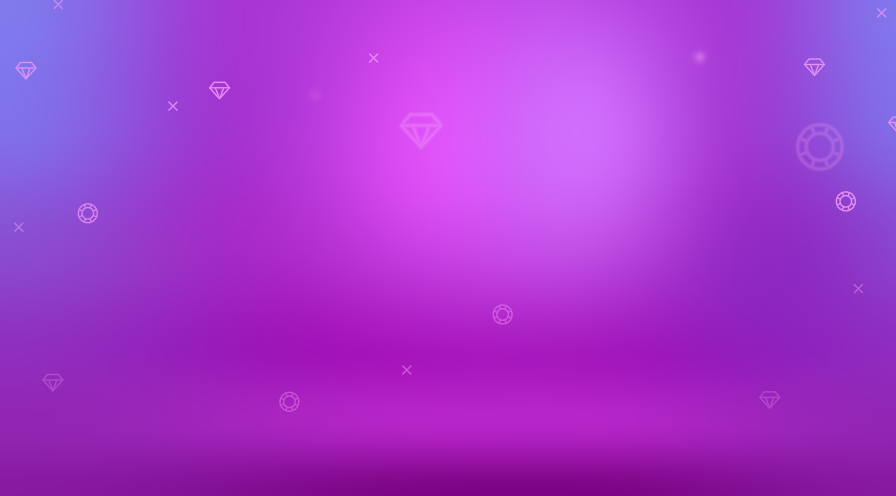
Reproduce this background procedurally as a Shadertoy shader.

```glsl
// A violet stage backdrop: two vertical colour ramps blended across the width,
// soft elliptical glows over them, and a scatter of thin outlined gems, chips
// and crosses drawn with distance functions.

const vec3 MAGENTA = vec3(0.89, 0.30, 0.97);
const vec3 LILAC = vec3(0.82, 0.44, 1.0);
const vec3 INDIGO = vec3(0.53, 0.14, 0.75);
const vec3 ICON_PINK = vec3(0.96, 0.60, 0.98);
const float TAU = 6.2831853;

// Six colours blended from the floor to the top
vec3 verticalRamp(float y, vec3 floorEdge, vec3 band, vec3 horizon, vec3 wall, vec3 upper, vec3 top) {
    vec3 c = mix(floorEdge, band, smoothstep(0.0, 0.15, y));
    c = mix(c, horizon, smoothstep(0.15, 0.3, y));
    c = mix(c, wall, smoothstep(0.27, 0.52, y));
    c = mix(c, upper, smoothstep(0.47, 0.78, y));
    return mix(c, top, smoothstep(0.75, 1.0, y));
}

// Elliptical falloff
float glow(vec2 uv, vec2 center, vec2 spread) {
    vec2 d = (uv - center) / spread;
    return exp(-0.5 * dot(d, d));
}

float segment(vec2 p, vec2 a, vec2 b) {
    vec2 ab = b - a;
    return length(p - a - ab * clamp(dot(p - a, ab) / dot(ab, ab), 0.0, 1.0));
}

float stroke(float dist, float halfWidth, float softness) {
    return 1.0 - smoothstep(halfWidth - softness, halfWidth + softness, dist);
}

// Icon outlines in a unit space of half width 1
float gem(vec2 p) {
    p.x = abs(p.x);
    float d = segment(p, vec2(0.0, 0.75), vec2(0.55, 0.75));
    d = min(d, segment(p, vec2(0.55, 0.75), vec2(1.0, 0.2)));
    d = min(d, segment(p, vec2(1.0, 0.2), vec2(0.0, -0.9)));
    d = min(d, segment(p, vec2(0.0, 0.2), vec2(1.0, 0.2)));
    return min(d, segment(p, vec2(0.42, 0.2), vec2(0.0, -0.9)));
}

float chip(vec2 p) {
    float r = length(p);
    float angle = mod(atan(p.y, p.x), TAU / 8.0) - TAU / 16.0;
    float spoke = segment(r * vec2(cos(angle), sin(angle)), vec2(0.58, 0.0), vec2(0.95, 0.0));
    return min(spoke, min(abs(r - 0.95), abs(r - 0.58)));
}

float cross45(vec2 p) {
    return segment(abs(p), vec2(0.0), vec2(1.0));
}

vec3 backdrop(vec2 uv) {
    vec3 sides = verticalRamp(uv.y, vec3(0.53, 0.10, 0.63), vec3(0.57, 0.15, 0.70), vec3(0.56, 0.18, 0.75),
        vec3(0.54, 0.30, 0.82), vec3(0.50, 0.45, 0.92), vec3(0.50, 0.48, 0.93));
    vec3 middle = verticalRamp(uv.y, vec3(0.48, 0.01, 0.51), vec3(0.71, 0.14, 0.78), vec3(0.62, 0.05, 0.70),
        vec3(0.64, 0.15, 0.76), vec3(0.62, 0.19, 0.80), vec3(0.64, 0.20, 0.82));

    // The side colours reach further inward near the floor
    float rise = smoothstep(0.0, 0.6, uv.y);
    float sideAmount = 1.0 - smoothstep(0.0, mix(0.55, 0.29, rise), uv.x);
    sideAmount += smoothstep(mix(0.62, 0.79, rise), 1.03, uv.x);
    vec3 color = mix(middle, sides, sideAmount);

    color = mix(color, INDIGO, 0.75 * glow(uv, vec2(0.85, 0.44), vec2(0.09, 0.15)));
    float magentaHeight = mix(0.20, 0.27, smoothstep(0.6, 0.8, uv.y));
    color = mix(color, MAGENTA, glow(uv, vec2(0.50, 0.70), vec2(0.11, magentaHeight)));
    return mix(color, LILAC, 0.95 * glow(uv, vec2(0.645, 0.73), vec2(0.09, 0.20)));
}

// Coverage of one icon; placement holds x, y, radius and opacity
float icon(int kind, vec2 uv, vec4 placement, float aspect, float pixel) {
    float radius = placement.z;
    vec2 p = (uv - placement.xy) * vec2(aspect, 1.0) / radius;
    float dist = kind == 0 ? gem(p) : kind == 1 ? chip(p) : cross45(p);
    float blur = 0.004 * step(0.03, radius);
    return placement.w * stroke(dist * radius, 0.0014 + 0.5 * blur, max(0.7 * pixel, blur));
}

void mainImage(out vec4 fragColor, in vec2 fragCoord) {
    vec2 uv = fragCoord / iResolution.xy;
    float aspect = iResolution.x / iResolution.y;
    float pixel = 1.0 / iResolution.y;

    vec4 gems[7] = vec4[7](vec4(0.029, 0.859, 0.02, 0.8), vec4(0.245, 0.819, 0.02, 0.9),
        vec4(0.470, 0.739, 0.04, 0.4), vec4(0.909, 0.866, 0.02, 0.85), vec4(1.003, 0.749, 0.02, 0.8),
        vec4(0.059, 0.230, 0.02, 0.3), vec4(0.859, 0.195, 0.02, 0.3));
    vec4 chips[5] = vec4[5](vec4(0.098, 0.570, 0.02, 0.75), vec4(0.944, 0.594, 0.02, 0.9),
        vec4(0.561, 0.366, 0.02, 0.45), vec4(0.323, 0.190, 0.02, 0.4), vec4(0.915, 0.704, 0.047, 0.28));
    vec4 crosses[7] = vec4[7](vec4(0.065, 0.991, 0.008, 0.6), vec4(0.193, 0.786, 0.008, 0.8),
        vec4(0.417, 0.883, 0.008, 0.8), vec4(0.021, 0.542, 0.008, 0.5), vec4(0.454, 0.254, 0.008, 0.5),
        vec4(0.958, 0.418, 0.008, 0.45), vec4(0.984, 0.974, 0.008, 0.7));

    // Scattered icons
    float ink = 0.0;
    for (int i = 0; i < 7; i++) {
        ink = max(ink, icon(0, uv, gems[i], aspect, pixel));
        ink = max(ink, icon(2, uv, crosses[i], aspect, pixel));
        if (i < 5) ink = max(ink, icon(1, uv, chips[i], aspect, pixel));
    }

    // Out of focus specks
    vec2 speck = vec2(0.008 / aspect, 0.008);
    ink = max(ink, 0.45 * glow(uv, vec2(0.781, 0.885), speck));
    ink = max(ink, 0.15 * glow(uv, vec2(0.352, 0.808), speck));

    fragColor = vec4(mix(backdrop(uv), ICON_PINK, ink), 1.0);
}
```
